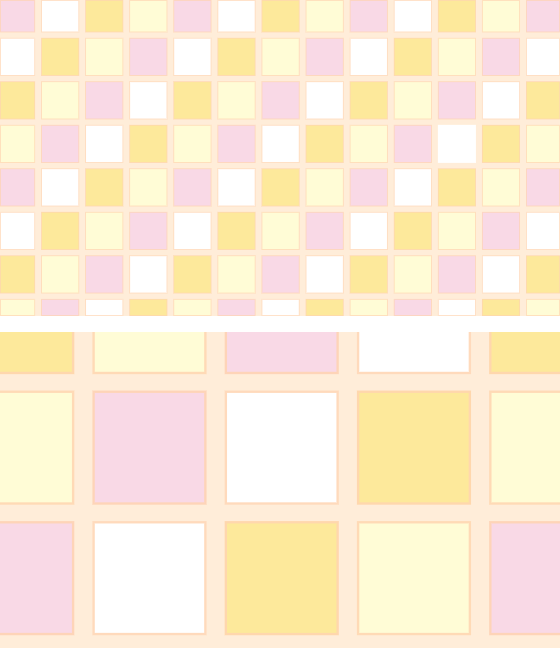
Top, the full canvas; bottom, a detail of the centre.
Write a WebGL 1 fragment shader that draws this pattern.

```glsl
precision highp float;

uniform vec2 u_resolution;

// Lengths are fractions of the canvas height, measured from the top left
const vec2 PITCH = vec2(0.1395, 0.1377);
const vec2 FIRST_CORNER = vec2(-0.0093, -0.0180);
const float TILE_SIZE = 0.1204;
const float OUTLINE_WIDTH = 0.0025;
const vec2 BARE_TILE = vec2(10.0, 3.0);

const vec3 GROUT = vec3(1.00, 0.93, 0.85);
const vec3 OUTLINE = vec3(1.00, 0.83, 0.69);
const vec3 PINK = vec3(0.976, 0.850, 0.900);
const vec3 WHITE = vec3(1.0);
const vec3 YELLOW = vec3(0.992, 0.914, 0.608);
const vec3 CREAM = vec3(1.00, 0.988, 0.840);

// Signed distance to a box given by two opposite corners
float boxDistance(vec2 p, vec2 low, vec2 high) {
  vec2 q = abs(p - 0.5 * (low + high)) - 0.5 * (high - low);
  return length(max(q, 0.0)) + min(max(q.x, q.y), 0.0);
}

// Antialiased coverage of the inside of a shape
float coverage(float dist, float pixel) {
  return clamp(0.5 - dist / pixel, 0.0, 1.0);
}

// Four colours cycle along the diagonals
vec3 tileColor(vec2 cell) {
  float phase = mod(cell.x + cell.y, 4.0);
  vec3 color = mix(PINK, WHITE, step(0.5, phase));
  color = mix(color, YELLOW, step(1.5, phase));
  return mix(color, CREAM, step(2.5, phase));
}

// One tile cropped to the canvas, so its outline follows the canvas edge
vec3 drawTile(vec3 base, vec2 p, vec2 cell, vec2 canvas, float pixel) {
  vec2 corner = FIRST_CORNER + cell * PITCH;
  vec2 low = max(corner, vec2(0.0));
  vec2 high = min(corner + TILE_SIZE, canvas);
  float dist = boxDistance(p, low, high);

  vec3 fill = tileColor(cell);
  float bare = step(distance(cell, BARE_TILE), 0.5);
  vec3 rim = mix(mix(fill, OUTLINE, 0.85), fill, bare);
  vec3 tile = mix(rim, fill, coverage(dist + OUTLINE_WIDTH, pixel));
  return mix(base, tile, coverage(dist, pixel));
}

void main() {
  float pixel = 1.0 / u_resolution.y;
  vec2 canvas = u_resolution * pixel;
  vec2 p = gl_FragCoord.xy * pixel;
  p.y = canvas.y - p.y;

  // Cell borders run through the middle of the gaps
  vec2 halfGap = 0.5 * (PITCH - TILE_SIZE);
  vec2 cell = floor((p - FIRST_CORNER + halfGap) / PITCH);

  gl_FragColor = vec4(drawTile(GROUT, p, cell, canvas, pixel), 1.0);
}
```
